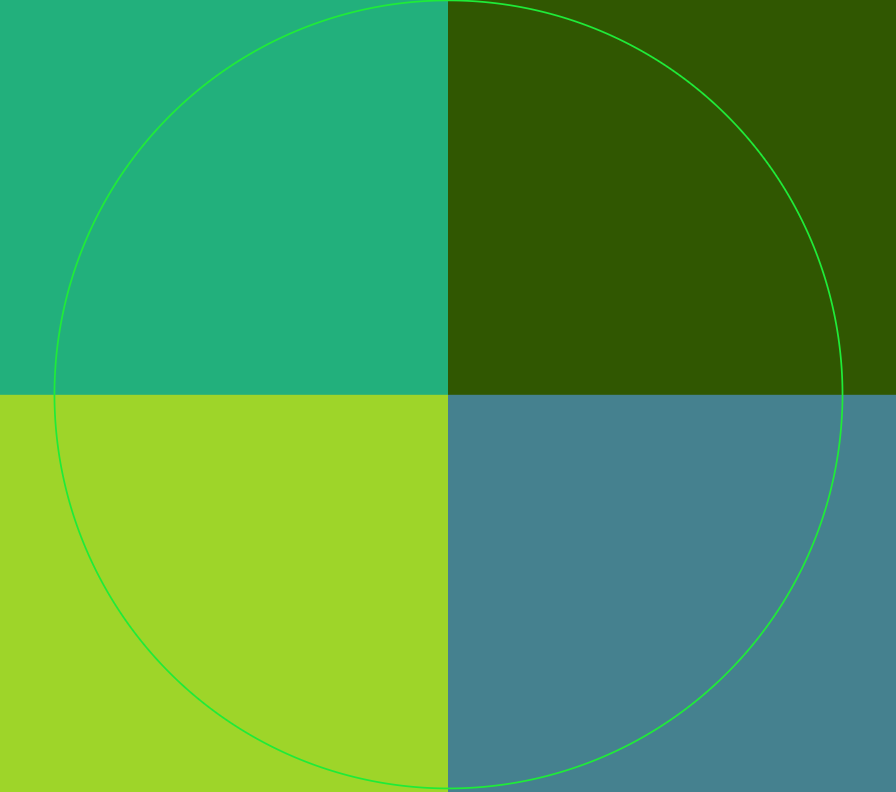
Give the GLSL for this background, as a WebGL 1 fragment shader.

```glsl
precision highp float;
// Four flat colour quadrants meeting near the middle of the canvas, with a thin
// green ring around their meeting point. The quadrants are blended by two
// smoothed steps; the ring is the distance to a circle.

uniform vec2 u_resolution;

// Lengths are in canvas heights; CENTER is a fraction of the canvas.
const vec2 CENTER = vec2(0.5, 0.5015);
const vec2 RING_OFFSET = vec2(0.0006, 0.0005);
const float RING_RADIUS = 0.4975;
const float RING_WIDTH = 0.0022;

const vec3 TEAL = vec3(0.135, 0.69, 0.485);
const vec3 DARK_OLIVE = vec3(0.19, 0.34, 0.005);
const vec3 LIME = vec3(0.62, 0.835, 0.16);
const vec3 STEEL_BLUE = vec3(0.27, 0.505, 0.56);
const vec3 RING_GREEN = vec3(0.12, 0.92, 0.22);

// Quadrant colours, with edges softened over one pixel.
vec3 quadrants(vec2 p, float pixel) {
    vec2 side = clamp(p / pixel + 0.5, 0.0, 1.0);
    vec3 lower = mix(LIME, STEEL_BLUE, side.x);
    vec3 upper = mix(TEAL, DARK_OLIVE, side.x);
    return mix(lower, upper, side.y);
}

// Coverage of the ring outline.
float ringMask(vec2 p, float pixel) {
    float edge = abs(length(p - RING_OFFSET) - RING_RADIUS) - 0.5 * RING_WIDTH;
    return clamp(0.5 - edge / pixel, 0.0, 1.0);
}

void main() {
    float pixel = 1.0 / u_resolution.y;
    vec2 p = (gl_FragCoord.xy - CENTER * u_resolution) * pixel;

    vec3 color = quadrants(p, pixel);
    color = mix(color, RING_GREEN, ringMask(p, pixel));
    gl_FragColor = vec4(color, 1.0);
}
```
